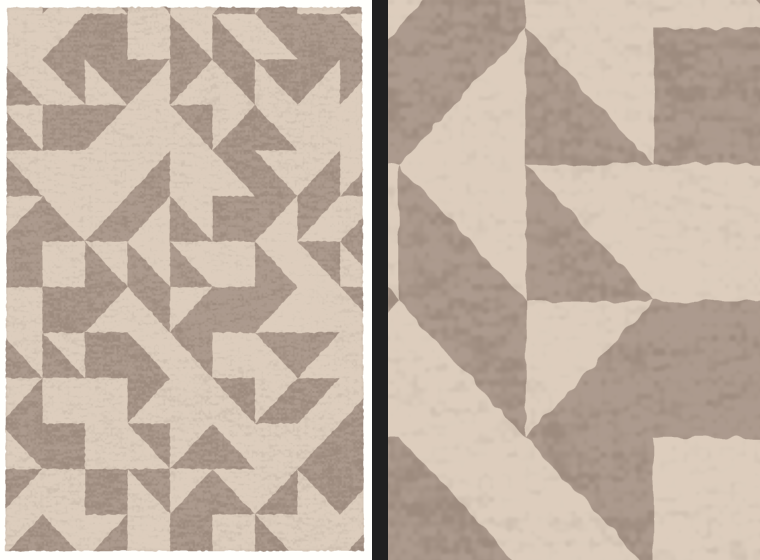
Left, the full canvas; right, a detail of the centre.
Reproduce this pattern procedurally as a WebGL 2 fragment shader.

```glsl
#version 300 es
precision highp float;
// Draws a two-tone woven rug of scattered triangles, bands and notched polygons.

uniform vec2 u_resolution;
out vec4 outColor;

const vec3 PAPER = vec3(1.0, 1.0, 0.99);
const vec3 CREAM = vec3(0.865, 0.805, 0.742);
const vec3 CREAM_SHADE = vec3(0.80, 0.74, 0.68);
const vec3 TAUPE = vec3(0.675, 0.605, 0.555);
const vec3 TAUPE_SHADE = vec3(0.615, 0.545, 0.495);
const vec2 BLOCK_SIZE = vec2(0.2285, 0.1625);
const int SAMPLES = 4;

float hash(vec2 p) {
    return fract(sin(dot(p, vec2(127.1, 311.7))) * 43758.5453);
}

float noise(vec2 p) {
    vec2 cell = floor(p);
    vec2 f = fract(p);
    f = f * f * (3.0 - 2.0 * f);
    float low = mix(hash(cell), hash(cell + vec2(1.0, 0.0)), f.x);
    float high = mix(hash(cell + vec2(0.0, 1.0)), hash(cell + 1.0), f.x);
    return mix(low, high, f.y);
}

// Shapes inside one block, with q running from -1 to 1 on both axes
bool motif(int kind, vec2 q) {
    bool peak = q.y < -abs(q.x);
    if (kind == 0) return q.y > q.x && q.y < q.x + 1.0;
    if (kind == 1) return peak || (q.x > 0.0 && q.x + q.y > 1.0);
    if (kind == 2) return q.y < 1.0 - abs(q.x) && !(q.x > 0.0 && q.y < 0.0);
    if (kind == 3) return q.x + q.y < 0.0 && !(max(q.x, q.y) < 0.0 && q.x > q.y);
    if (kind == 4) return q.x > 0.0 ? abs(q.y) < 1.0 - q.x : q.y > 0.0;
    if (kind == 5) return peak || (q.y > 0.0 && q.x < q.y && q.x > q.y - 1.0);
    vec2 f = fract(q);
    return q.x < 0.0 ? f.x + f.y < 1.0 : q.y > 0.0;
}

// Random choice and orientation of a motif, in columns staggered by half a block
float patternMask(vec2 uv, vec2 blockSize) {
    vec2 p = uv / blockSize;
    float column = floor(p.x);
    p.y += 0.5 * mod(column, 2.0);
    vec2 id = floor(p);
    vec2 q = fract(p) * 2.0 - 1.0;
    if (hash(id + 3.7) > 0.5) q.x = -q.x;
    if (hash(id + 8.3) > 0.5) q.y = -q.y;
    if (hash(id + 14.9) > 0.5) q = q.yx;
    float pick = 2.0 * id.x + 3.0 * id.y + floor(2.0 * hash(id + 21.1));
    return motif(int(mod(pick, 7.0)), q) ? 1.0 : 0.0;
}

// Rug outline: positive inside, widening slightly towards the bottom
float rugInset(vec2 uv) {
    float left = mix(0.014, 0.020, uv.y);
    float right = mix(0.978, 0.973, uv.y);
    vec2 inset = min(uv - vec2(left, 0.016), vec2(right, 0.987) - uv);
    return min(inset.x, inset.y);
}

// Yarn irregularity that bends the cut edges a little
vec2 yarnWobble(vec2 uv, float amount) {
    vec2 p = uv * vec2(110.0, 165.0);
    return amount * (vec2(noise(p), noise(p + 37.0)) - 0.5);
}

// Shade of the weave: horizontal ribs, short stitches and broad wear
float weaveShade(vec2 uv) {
    float ribs = noise(uv * vec2(45.0, 230.0));
    float stitches = noise(uv * vec2(190.0, 260.0) + 11.0);
    float wear = noise(uv * vec2(5.0, 7.0) + 5.0);
    return 0.40 * ribs + 0.40 * stitches + 0.20 * wear;
}

void main() {
    vec2 uv = gl_FragCoord.xy / u_resolution;

    // Average several samples for smooth edges
    float dark = 0.0;
    float rug = 0.0;
    for (int i = 0; i < SAMPLES; i++) {
        for (int j = 0; j < SAMPLES; j++) {
            vec2 offset = (vec2(i, j) + 0.5) / float(SAMPLES) - 0.5;
            vec2 s = uv + 1.3 * offset / u_resolution;
            s += yarnWobble(s, 0.0032);
            dark += patternMask(s, BLOCK_SIZE);
            rug += step(0.0, rugInset(s));
        }
    }
    float total = float(SAMPLES * SAMPLES);
    dark /= total;
    rug /= total;

    // Colour the yarn, with a faint shadow along the binding
    float shade = weaveShade(uv);
    float binding = 1.0 - smoothstep(0.0, 0.008, rugInset(uv));
    vec3 cream = mix(CREAM, CREAM_SHADE, 0.8 * smoothstep(0.45, 0.95, shade) + 0.4 * binding);
    vec3 taupe = mix(TAUPE, TAUPE_SHADE, smoothstep(0.3, 0.8, shade) + 0.3 * binding);
    vec3 yarn = mix(cream, taupe, dark);
    outColor = vec4(mix(PAPER, yarn, rug), 1.0);
}
```
